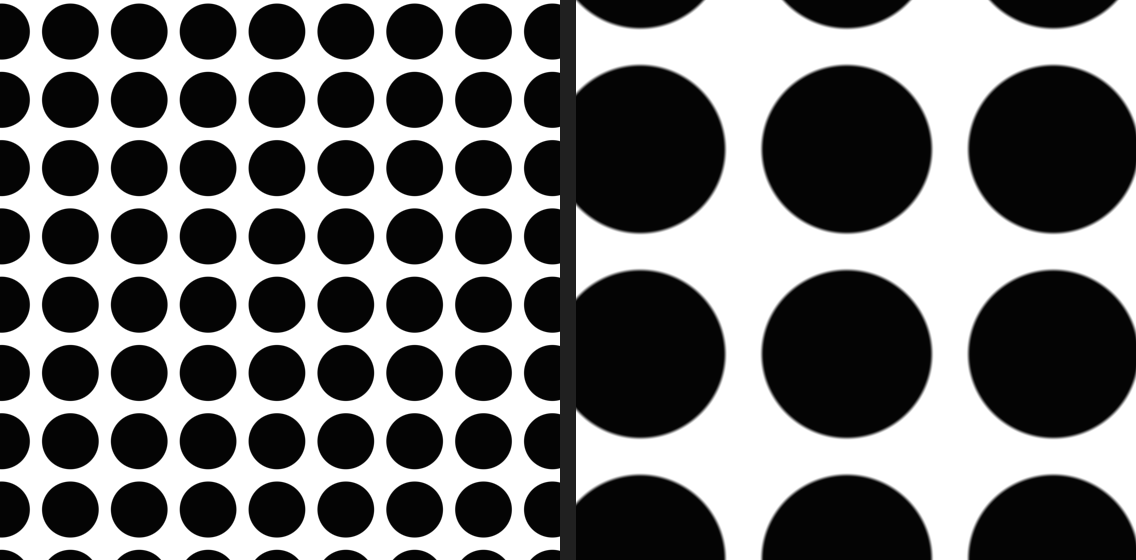
Left, the full canvas; right, a detail of the centre.
A Shadertoy shader for this pattern:

```glsl
#define PITCH vec2(0.12296, 0.12193)
#define FIRST_CENTER vec2(0.0027, -0.0318)
#define DOT_RADII vec2(0.0506, 0.0500)
#define EDGE_WIDTH 0.0028
#define INK vec3(0.016)
#define PAPER vec3(1.0)

// Offset from the nearest dot center on the grid
vec2 cellOffset(vec2 p) {
    return (fract((p - FIRST_CENTER) / PITCH + 0.5) - 0.5) * PITCH;
}

// Approximate signed distance to a nearly circular ellipse
float ellipseDistance(vec2 p, vec2 radii) {
    return (length(p / radii) - 1.0) * min(radii.x, radii.y);
}

void mainImage(out vec4 fragColor, in vec2 fragCoord) {
    vec2 uv = fragCoord / iResolution.xy;
    float dist = ellipseDistance(cellOffset(uv), DOT_RADII);

    // Soft rim, never thinner than one pixel
    float halfEdge = 0.5 * max(EDGE_WIDTH, 1.0 / min(iResolution.x, iResolution.y));
    float paperAmount = smoothstep(-halfEdge, halfEdge, dist);

    fragColor = vec4(mix(INK, PAPER, paperAmount), 1.0);
}
```
